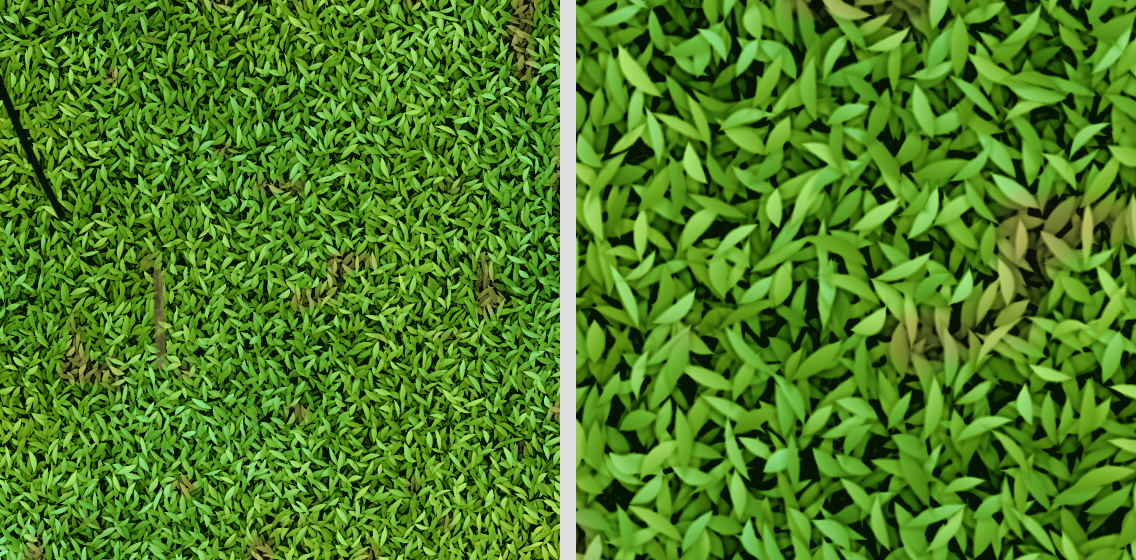
Left, the full canvas; right, a detail of the centre.
Reproduce this texture procedurally as a Shadertoy shader.

```glsl
// Dense lawn of short, glossy grass blades with a dark stem and dry straw.

vec4 hash4(vec3 p) {
    vec4 q = fract(p.xyzx * vec4(0.1031, 0.1030, 0.0973, 0.1099));
    q += dot(q, q.wzxy + 33.33);
    return fract((q.xxyz + q.yzzw) * q.zywx);
}

float valueNoise(vec2 p, float seed) {
    vec2 i = floor(p), f = fract(p);
    f = f * f * (3.0 - 2.0 * f);
    float a = hash4(vec3(i, seed)).x;
    float b = hash4(vec3(i + vec2(1, 0), seed)).x;
    float c = hash4(vec3(i + vec2(0, 1), seed)).x;
    float d = hash4(vec3(i + vec2(1, 1), seed)).x;
    return mix(mix(a, b, f.x), mix(c, d, f.x), f.y);
}

// Maps a tone from 0 (deep shade) to 1 (lit blade) to a green.
vec3 grassColor(float tone) {
    vec3 greens[6] = vec3[6](
        vec3(0.02, 0.08, 0.00), vec3(0.11, 0.26, 0.00), vec3(0.22, 0.41, 0.02),
        vec3(0.34, 0.56, 0.07), vec3(0.44, 0.69, 0.15), vec3(0.59, 0.82, 0.36));
    float x = clamp(tone, 0.0, 1.0) * 5.0;
    int i = min(int(x), 4);
    return mix(greens[i], greens[i + 1], x - float(i)) + 0.5 * clamp(tone - 1.0, 0.0, 0.3);
}

// Paints one layer of blades; surface holds tone and hue shift.
void paintLayer(inout vec2 surface, vec2 uv, float layer, float height) {
    vec2 p = uv * 42.0 + layer * vec2(3.37, 5.61) + 20.0;
    vec2 cell = floor(p);
    for (int y = -1; y <= 1; y++)
    for (int x = -1; x <= 1; x++) {
        vec2 id = cell + vec2(x, y);
        vec4 place = hash4(vec3(id, layer + 1.0));
        vec4 look = hash4(vec3(id, layer + 31.0));
        vec2 q = p - id - place.xy;
        float angle = (place.z - 0.5) * 2.7;
        float c = cos(angle), s = sin(angle);
        q = vec2(c * q.x + s * q.y, c * q.y - s * q.x);

        // Curved blade, tapering to both ends
        float along = q.y / mix(0.5, 0.92, place.w);
        float bend = (look.x - 0.5) * 0.4 * along * along;
        float across = q.x - bend;
        float d = abs(across) - mix(0.14, 0.24, look.y) * (1.0 - along * along);

        // Contact shadow, then the blade itself
        surface.x -= 0.16 * (1.0 - smoothstep(0.0, 0.22, d));
        float tone = mix(0.12, 0.87, height) + (look.z - 0.5) * 0.42
                   + 0.12 * clamp(along, -1.0, 1.0) - 0.35 * across;
        surface = mix(surface, vec2(tone, look.w - 0.5), 1.0 - smoothstep(-0.06, 0.06, d));
    }
}

float segmentDistance(vec2 p, vec2 a, vec2 b) {
    vec2 ab = b - a;
    return length(p - a - ab * clamp(dot(p - a, ab) / dot(ab, ab), 0.0, 1.0));
}

void mainImage(out vec4 fragColor, in vec2 fragCoord) {
    vec2 uv = fragCoord / iResolution.y;

    // Blades stacked from the shaded base to the lit top
    vec2 surface = vec2(0.0);
    for (int i = 0; i < 8; i++)
        paintLayer(surface, uv, float(i), float(i) / 7.0);

    // Broad light and colour patches
    float patchy = valueNoise(uv * 6.0, 71.0);
    float tone = surface.x + 0.14 * (patchy - 0.5) + 0.06 * (0.5 - uv.y);
    vec3 color = grassColor(tone);
    float warmth = 0.6 * surface.y + 1.2 * (valueNoise(uv * 4.0 + 3.0, 83.0) - 0.5);
    color *= 1.0 + warmth * vec3(0.24, 0.0, -0.3);
    color.b += 0.05 * max(-warmth, 0.0) * tone;

    // Small dull brown spots where the turf is thin
    float thin = smoothstep(0.76, 0.95, valueNoise(uv * 15.0 + 7.0, 97.0));
    float luma = dot(color, vec3(0.3, 0.6, 0.1));
    color = mix(color, luma * vec3(1.05, 0.88, 0.5), 0.65 * thin);

    // Dry straws, partly hidden by the blades
    float grain = valueNoise(uv * vec2(260.0, 24.0), 113.0);
    float straw = segmentDistance(uv, vec2(0.287, 0.35), vec2(0.282, 0.51)) - 0.009;
    straw = min(straw, segmentDistance(uv, vec2(0.172, 0.33), vec2(0.203, 0.365)) - 0.003);
    float strawMask = (1.0 - smoothstep(-0.002, 0.002, straw)) * (1.0 - 0.6 * smoothstep(0.7, 0.95, tone));
    color = mix(color, vec3(0.50, 0.49, 0.27) * (0.55 + 0.65 * grain), 0.85 * strawMask);

    // Dark stem at the left edge
    float sag = 0.004 * cos((uv.y - 0.73) * 13.0);
    float stem = segmentDistance(uv + vec2(sag, 0.0), vec2(-0.005, 0.86), vec2(0.11, 0.615));
    float stemMask = 1.0 - smoothstep(0.005, 0.009, stem);
    color = mix(color, vec3(0.01, 0.06, 0.02), 0.95 * stemMask);

    fragColor = vec4(clamp(color, 0.0, 1.0), 1.0);
}
```
